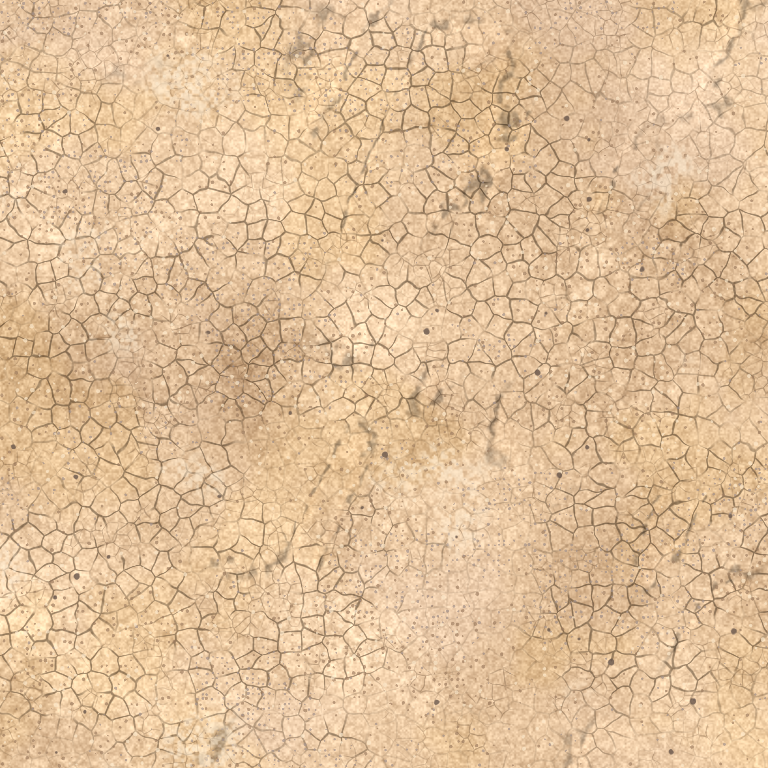
Give the GLSL for this texture, as a three.js fragment shader.

```glsl
varying vec2 vUv;

float hash(vec2 p) {
  vec3 q = fract(p.xyx * 0.1031);
  q += dot(q, q.yzx + 33.33);
  return fract((q.x + q.y) * q.z);
}

vec2 hash2(vec2 p) {
  return vec2(hash(p + 17.0), hash(p + 71.0));
}

float noise(vec2 p) {
  vec2 cell = floor(p), f = fract(p);
  f = f * f * (3.0 - 2.0 * f);
  return mix(mix(hash(cell), hash(cell + vec2(1, 0)), f.x),
             mix(hash(cell + vec2(0, 1)), hash(cell + vec2(1, 1)), f.x), f.y);
}

float fbm(vec2 p) {
  float sum = 0.0, amp = 0.53;
  for (int i = 0; i < 4; i++) {
    sum += amp * noise(p);
    p = mat2(1.6, 1.2, -1.2, 1.6) * p + 5.3;
    amp *= 0.5;
  }
  return sum;
}

// Distance to the nearest Voronoi border, in cell units
float borderDistance(vec2 p) {
  vec2 cell = floor(p), f = fract(p), nearCell = vec2(0), nearPoint = vec2(0);
  float best = 9.0;
  for (int y = -1; y <= 1; y++) {
    for (int x = -1; x <= 1; x++) {
      vec2 offset = vec2(x, y);
      vec2 r = offset + 0.9 * hash2(cell + offset) - f;
      if (dot(r, r) < best) {
        best = dot(r, r);
        nearCell = offset;
        nearPoint = r;
      }
    }
  }
  float border = 9.0;
  for (int y = -2; y <= 2; y++) {
    for (int x = -2; x <= 2; x++) {
      vec2 offset = nearCell + vec2(x, y);
      vec2 r = offset + 0.9 * hash2(cell + offset) - f;
      vec2 across = r - nearPoint;
      if (dot(across, across) > 0.0001)
        border = min(border, dot(0.5 * (r + nearPoint), normalize(across)));
    }
  }
  return border;
}

// Coverage of scattered, slightly ragged grains
float grains(vec2 p, float density) {
  vec2 cell = floor(p);
  vec2 d = fract(p) - 0.3 - 0.4 * hash2(cell);
  float radius = mix(0.1, 0.3, hash(cell + 5.0)) + 0.12 * (noise(p * 4.0) - 0.5);
  return step(hash(cell + 41.0), density) * (1.0 - smoothstep(radius - 0.08, radius + 0.08, length(d)));
}

void main() {
  vec2 uv = vUv;
  float broad = fbm(uv * 4.0 + 3.0);
  float patches = fbm(uv * 9.0 + 21.0);
  float dusty = smoothstep(0.5, 0.68, fbm(uv * vec2(3.6, 4.4) + 47.0));
  float rough = smoothstep(0.47, 0.68, fbm(uv * 6.0 + 83.0)) * (1.0 - 0.6 * dusty);
  float grit = noise(uv * 210.0);
  float fine = noise(uv * 410.0 + 9.0);

  // Sandy ground with fine grain
  float tone = 0.2 * (broad - 0.5) + 0.13 * (patches - 0.5);
  tone += mix(0.12, 0.08, dusty) * (grit - 0.5) + 0.13 * (fine - 0.5);
  tone += 0.12 * rough * (noise(uv * 120.0 + 31.0) - 0.5);
  vec3 color = vec3(0.918, 0.785, 0.636) + tone * vec3(0.95, 1.02, 1.02);
  color += dusty * vec3(0.0, 0.006, 0.025);
  color -= vec3(0.0, 0.008, 0.035) * smoothstep(0.5, 0.7, fbm(uv * 7.0 + 130.0));

  // Main and hairline cracks, wandering and broken
  vec2 warped = uv + 0.014 * vec2(noise(uv * 13.0), noise(uv * 13.0 + 60.0))
                   + 0.005 * vec2(noise(uv * 85.0), noise(uv * 85.0 + 40.0));
  float mainDist = borderDistance(warped * 37.0) / 37.0;
  float hairDist = borderDistance(warped * 58.0 + 7.3) / 58.0;
  float broken = smoothstep(0.2, 0.55, noise(uv * 42.0 + 14.0));
  float cracked = smoothstep(0.33, 0.53, fbm(uv * 5.0 + 64.0)) * (1.0 - 0.65 * dusty);
  float width = 0.0005 + 0.0009 * noise(uv * 65.0 + 25.0);
  float mainCrack = 1.0 - smoothstep(width * 0.3, width + 0.0009, mainDist);
  float hairCrack = 1.0 - smoothstep(0.0, 0.0015, hairDist);
  mainCrack *= (0.2 + 0.8 * broken) * (0.22 + 0.78 * cracked);
  hairCrack *= (1.0 - broken * 0.7) * smoothstep(0.45, 0.7, noise(uv * 26.0 + 90.0));
  color *= 1.0 - mainCrack * vec3(0.36, 0.38, 0.41);
  color *= 1.0 - hairCrack * vec3(0.19, 0.21, 0.23);

  // Steep eroded folds, shaded on one side and lit on the other
  vec2 along = vec2(dot(uv, vec2(0.9, -0.43)), dot(uv, vec2(0.43, 0.9)));
  float fold = noise(along * vec2(17.0, 4.0) + 11.0) + 0.22 * (fbm(uv * 45.0) - 0.5) - 0.5;
  float foldMask = smoothstep(0.6, 0.78, noise(uv * 6.5 + 37.0));
  float shade = (1.0 - smoothstep(0.0, 0.06, abs(fold))) * smoothstep(0.3, 0.65, noise(uv * 100.0));
  float lit = 1.0 - smoothstep(0.0, 0.09, abs(fold - 0.1));
  color *= 1.0 - foldMask * (0.27 * shade - 0.045 * lit);

  // Dark grit, mauve gravel and pale chips
  float mauve = smoothstep(0.52, 0.68, fbm(uv * vec2(6.0, 9.0) + 150.0));
  color = mix(color, vec3(0.61, 0.48, 0.37), 0.65 * grains(uv * 125.0, 0.05 + 0.22 * rough));
  color = mix(color, vec3(0.64, 0.57, 0.54), 0.7 * grains(uv * 150.0 + 33.0, 0.015 + 0.35 * mauve));
  color = mix(color, vec3(0.99, 0.91, 0.79), 0.7 * grains(uv * 105.0 + 52.0, 0.05 + 0.18 * rough));
  color = mix(color, vec3(0.4, 0.33, 0.29), 0.8 * grains(uv * 75.0 + 18.0, 0.006));

  // Rare bleached spots
  float bleached = smoothstep(0.62, 0.78, fbm(uv * 8.0 + 210.0));
  color = mix(color, vec3(0.97, 0.9, 0.8), 0.55 * bleached * smoothstep(0.25, 0.75, grit));

  gl_FragColor = vec4(clamp(color, 0.0, 1.0), 1.0);
}
```
